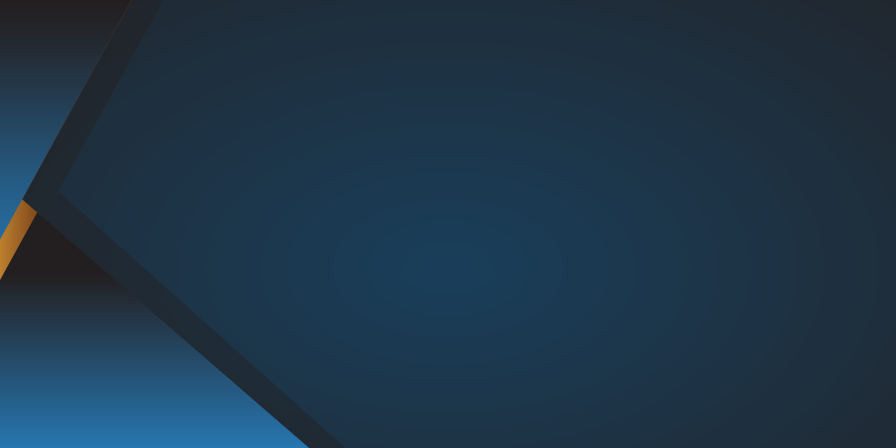
Give the GLSL for this background, as a WebGL 2 fragment shader.

```glsl
#version 300 es
precision highp float;

uniform vec2 u_resolution;
out vec4 fragColor;

// Lengths are in canvas heights, origin at the lower left.
#define GLOW_CENTER vec2(1.0, 0.401)
#define GLOW_RADII vec2(1.885, 1.13)
#define INNER_TOP vec2(0.365, 1.0)
#define INNER_CORNER vec2(0.130, 0.573)
#define INNER_FOOT vec2(0.771, 0.0)
#define OUTER_TOP vec2(0.294, 1.0)
#define OUTER_CORNER vec2(0.0495, 0.555)
#define OUTER_FOOT vec2(0.690, 0.0)
#define STRIP_WIDTH 0.0434
#define BAND_SHADE 0.45

const vec3 CHARCOAL = vec3(0.137, 0.122, 0.125);
const vec3 DEEP_BLUE = vec3(0.100, 0.245, 0.355);
const vec3 BRIGHT_BLUE = vec3(0.150, 0.465, 0.695);
const vec3 GOLD = vec3(0.74, 0.50, 0.18);
const vec3 BRONZE = vec3(0.50, 0.28, 0.11);

// Signed distance to the line from a to b, positive on its left.
float lineDistance(vec2 p, vec2 a, vec2 b) {
    vec2 along = normalize(b - a);
    return dot(p - a, vec2(-along.y, along.x));
}

// Wedge opening to the right, positive inside.
float wedge(vec2 p, vec2 top, vec2 corner, vec2 foot) {
    return min(lineDistance(p, top, corner), lineDistance(p, corner, foot));
}

// Antialiased coverage of a signed distance.
float coverage(float d) {
    return clamp(d * u_resolution.y + 0.5, 0.0, 1.0);
}

void main() {
    vec2 p = gl_FragCoord.xy / u_resolution.y;
    p.x *= 2.0 * u_resolution.y / u_resolution.x;

    // Elliptical glow of the main panel, with a shaded band along its edge.
    float falloff = min(length((p - GLOW_CENTER) / GLOW_RADII), 1.0);
    vec3 panel = mix(DEEP_BLUE, CHARCOAL, falloff);
    vec3 band = mix(panel, CHARCOAL, BAND_SHADE);

    // Two blue fades at the left, split by a metallic strip.
    vec3 upperFade = mix(CHARCOAL, BRIGHT_BLUE, smoothstep(-0.25, 1.25, (0.99 - p.y) / 0.55) * 1.05 - 0.07);
    vec3 lowerFade = mix(CHARCOAL, BRIGHT_BLUE, clamp((0.39 - p.y) / 0.39, 0.0, 1.0));
    vec3 strip = mix(GOLD, BRONZE, clamp(p.x / 0.083, 0.0, 1.0));

    float across = lineDistance(p, OUTER_TOP, OUTER_CORNER);
    vec3 color = mix(upperFade, strip, coverage(across));
    color = mix(color, lowerFade, coverage(across - STRIP_WIDTH));

    // Band and panel lie over the fades.
    color = mix(color, band, coverage(wedge(p, OUTER_TOP, OUTER_CORNER, OUTER_FOOT)));
    color = mix(color, panel, coverage(wedge(p, INNER_TOP, INNER_CORNER, INNER_FOOT)));

    fragColor = vec4(color, 1.0);
}
```
